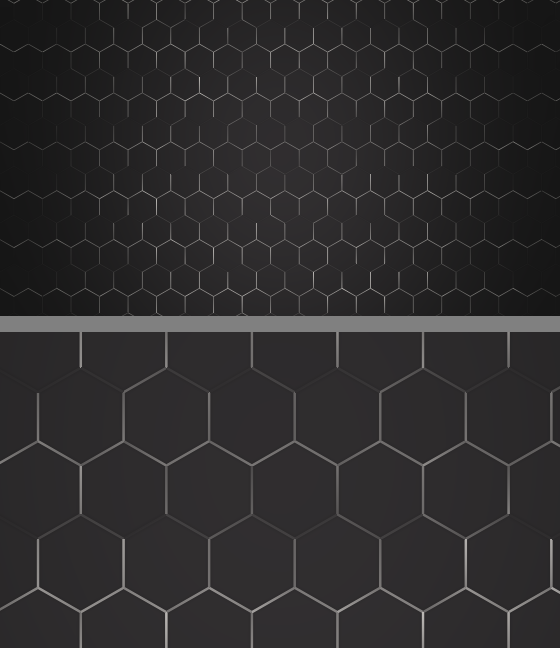
Top: the whole. Bottom: its middle third, enlarged.
A Shadertoy shader for this pattern:

```glsl
float hash(vec2 p) {
    return fract(sin(dot(p, vec2(127.1, 311.7))) * 4375.85);
}

vec2 gradientAt(vec2 cell) {
    float angle = 6.2832 * hash(cell);
    return vec2(cos(angle), sin(angle));
}

float gradientNoise(vec2 p) {
    vec2 i = floor(p), f = p - i;
    vec2 u = f * f * (3.0 - 2.0 * f);
    vec2 e = vec2(1.0, 0.0);
    float low = mix(dot(gradientAt(i), f),
                    dot(gradientAt(i + e), f - e), u.x);
    float high = mix(dot(gradientAt(i + e.yx), f - e.yx),
                     dot(gradientAt(i + 1.0), f - 1.0), u.x);
    return mix(low, high, u.y);
}

// Centre of the pointy-topped, unit-wide hexagon containing p
vec2 hexCenter(vec2 p) {
    vec2 period = vec2(1.0, 1.73205);
    vec2 a = period * floor(p / period + 0.5);
    vec2 b = period * (floor(p / period) + 0.5);
    return length(p - a) < length(p - b) ? a : b;
}

void mainImage(out vec4 fragColor, in vec2 fragCoord) {
    vec2 uv = (fragCoord - 0.5 * iResolution.xy) / iResolution.y;
    vec2 p = (uv - vec2(0.0155, 0.0)) * vec2(11.08, 11.2);
    float pixel = 11.1 / iResolution.y;

    vec2 center = hexCenter(p);
    vec2 local = p - center;

    // Nearest of the three pairs of sides
    vec2 normal = vec2(1.0, 0.0);
    float reach = 0.0;
    for (int i = 0; i < 3; i++) {
        float angle = 1.0472 * float(i);
        vec2 axis = vec2(cos(angle), sin(angle));
        float projection = dot(local, axis);
        if (abs(projection) > abs(reach)) {
            reach = projection;
            normal = axis;
        }
    }
    float edgeDistance = 0.5 - abs(reach);
    vec2 edgeCenter = center + 0.5 * sign(reach) * normal;
    float along = dot(local, vec2(-normal.y, normal.x)) / 0.289;
    float random = hash(floor(edgeCenter * vec2(4.0, 2.3094) + 0.5));

    // Uprights glow around the middle; every other zigzag stays lit
    float inner = 1.0 - smoothstep(0.35, 0.82, abs(uv.x));
    float ring = inner * mix(0.5, 1.0, smoothstep(0.06, 0.26, length(uv)));
    float glow;
    if (normal.x > 0.9) {
        glow = 0.02 + ring * mix(0.32, 0.46, random);
    } else if (mod(floor(edgeCenter.y / 0.86603), 2.0) < 0.5) {
        glow = mix(0.24, 0.37, ring) * mix(0.8, 1.1, random);
    } else {
        glow = 0.02 + 0.24 * inner * random * random;
    }
    glow *= 1.0 + 0.3 * along * (2.0 * random - 1.0);
    glow *= clamp(1.0 + 0.6 * gradientNoise(p * 0.45 + 7.3), 0.6, 1.25);

    // Charcoal ground, darkest at the sides
    float vignette = smoothstep(0.0, 0.97, length((uv + vec2(0.0, 0.08)) * vec2(1.0, 0.8)));
    vec3 color = mix(vec3(0.19, 0.181, 0.187), vec3(0.085), vignette);

    // Faint tilt of each tile and a shallow groove around it
    color *= 1.0 + 0.03 * (hash(center * 2.0 + 0.5) - 0.5) + 0.02 * local.y;
    color *= 1.0 - 0.08 * (1.0 - smoothstep(0.0, 0.06, edgeDistance));

    float line = 1.0 - smoothstep(0.0145 - 0.6 * pixel, 0.0145 + 0.6 * pixel, edgeDistance);
    color += line * glow * vec3(1.0, 0.99, 0.96);
    fragColor = vec4(color, 1.0);
}
```
